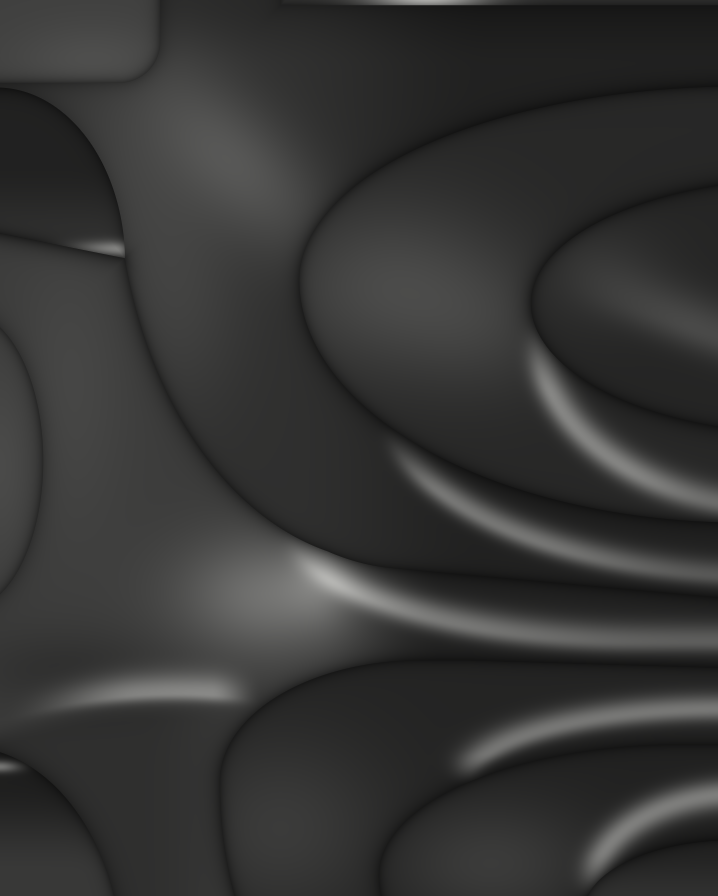
Give the GLSL for this background, as a Shadertoy shader.

```glsl
// Overlapping sheets of dark satin, folded into long rounded tongues.
// Each sheet is a half-ellipse distance painted back to front, with a soft
// contact shadow, a dark rim, broad glows and curved specular ridges.

// Distance to a tongue opening to the right, with separate upper and lower radii.
float tongue(vec2 q, vec2 tip, float len, float up, float down) {
    vec2 r = vec2(len, q.y < tip.y ? up : down);
    vec2 e = vec2(min(q.x - tip.x - len, 0.0), q.y - tip.y) / r;
    float k = length(e);
    return (k - 1.0) * max(k, 0.01) / max(length(e / r), 0.002);
}

float glow(vec2 q, vec2 center, vec2 size) {
    vec2 e = (q - center) / size;
    return exp(-dot(e, e));
}

// Bright crest with its own falloff inside and outside the curve.
float ridge(float d, float inner, float outer) {
    float e = d / (d < 0.0 ? inner : outer);
    return exp(-e * e);
}

// Lay one sheet over the tone below it.
void paint(inout float tone, float d, float sheet, float shadow, float pixel) {
    tone *= 1.0 - shadow * exp(-max(d, 0.0) / 0.07);
    sheet *= 1.0 - 0.4 * exp(min(d, 0.0) / 0.05);
    tone = mix(tone, sheet, clamp(0.5 - d / pixel, 0.0, 1.0));
}

void mainImage(out vec4 fragColor, in vec2 fragCoord) {
    // Canvas units with y pointing down.
    vec2 q = fragCoord / iResolution.xy;
    q = vec2(q.x, 1.0 - q.y) * vec2(6.14, 7.68);
    float pixel = 7.68 / iResolution.y;
    vec2 mirrored = vec2(-q.x, q.y);

    // Rear sheet, its bright saddle and the crease at lower left.
    float tone = 0.235 - 0.1 * smoothstep(2.7, 3.8, q.x)
        + 0.04 * glow(q, vec2(0.6, 3.3), vec2(0.5, 1.3))
        - 0.05 * glow(q, vec2(0.6, 5.75), vec2(0.9, 0.35))
        + 0.21 * glow(q, vec2(2.3, 5.1), vec2(0.75, 0.5))
        + 0.13 * glow(q, vec2(2.75, 4.95), vec2(0.3, 0.35));
    float crest = tongue(q, vec2(2.5, 4.5), 3.0, 1.0, 1.0);
    tone += 0.34 * ridge(crest, 0.16, 0.1) * smoothstep(4.5, 5.2, q.y)
        * (1.0 - 0.3 * smoothstep(3.5, 6.0, q.x));
    float crease = q.y - 5.94 - 0.1 * (q.x - 1.5) * (q.x - 1.5);
    tone -= 0.05 * smoothstep(0.0, 0.25, crease) * smoothstep(2.4, 1.2, q.x);
    tone += 0.3 * ridge(crease, 0.17, 0.07)
        * smoothstep(0.0, 1.2, q.x) * smoothstep(2.25, 1.8, q.x);

    // Left bulge and lower left fold.
    float bulge = tongue(mirrored, vec2(-0.37, 3.95), 0.67, 1.28, 1.28);
    paint(tone, bulge, 0.24 + 0.05 * glow(q, vec2(0.0, 4.0), vec2(0.3, 0.8)), 0.25, pixel);
    float fold = tongue(mirrored, vec2(-1.05, 8.3), 1.35, 1.9, 1.0);
    float foldTone = 0.12 + 0.1 * smoothstep(6.7, 7.5, q.y)
        + 0.35 * glow(q, vec2(0.0, 6.57), vec2(0.18, 0.05));
    paint(tone, fold, foldTone, 0.3, pixel);

    // Main sheet sweeping from the top down to the right.
    float seam = q.y - 2.0 - 0.2 * q.x;
    vec2 swept = q - vec2(0.0, 0.09 * max(q.x - 2.8, 0.0));
    float mainEdge = min(tongue(swept, vec2(1.0, 1.4), 2.35, 90.0, 3.42), seam);
    float mainTone = 0.185 + 0.075 * glow(q, vec2(1.2, 1.5), vec2(0.8, 1.4))
        + 0.13 * glow(q + vec2(0.0, -0.65 * (q.x - 2.1)), vec2(2.1, 1.45), vec2(0.75, 0.6))
        + 0.04 * glow(q, vec2(1.6, 2.7), vec2(0.5, 0.9))
        - 0.055 * smoothstep(2.4, 4.2, q.x)
        - 0.03 * smoothstep(0.6, 0.0, q.y);
    crest = tongue(q, vec2(3.3, 3.45), 3.3, 1.0, 1.5);
    mainTone += 0.33 * ridge(crest, 0.14, 0.09) * smoothstep(3.6, 4.25, q.y)
        * (1.0 - 0.35 * smoothstep(4.5, 6.14, q.x));
    paint(tone, mainEdge, mainTone, 0.45, pixel);

    // Dark hollow on the left with a lit lower lip.
    float hollow = max(tongue(mirrored, vec2(-1.07, 2.25), 1.1, 1.5, 1.5), seam);
    float hollowTone = 0.13 + 0.06 * smoothstep(1.4, 2.1, q.y)
        + 0.38 * glow(q, vec2(0.98, 2.14), vec2(0.4, 0.07));
    paint(tone, hollow, hollowTone, 0.15, pixel);

    // Rounded slab in the top left corner.
    vec2 corner = q - vec2(1.02, 0.36);
    float slab = length(max(corner, 0.0)) + min(max(corner.x, corner.y), 0.0) - 0.35;
    paint(tone, slab, 0.25 + 0.06 * glow(q, vec2(0.8, 0.55), vec2(0.7, 0.35)), 0.25, pixel);

    // Sliver of light along the top edge.
    float sliver = max(q.y - 0.045, 2.4 - q.x);
    paint(tone, sliver, 0.2 + 0.6 * glow(q, vec2(3.65, 0.0), vec2(0.5, 0.2)), 0.2, pixel);

    // Large middle tongue.
    float middle = tongue(q, vec2(2.56, 2.4), 3.8, 1.66, 2.08);
    float middleTone = 0.155 + 0.13 * glow(q, vec2(3.3, 2.45), vec2(1.0, 0.75))
        + 0.06 * glow(q, vec2(4.2, 2.8), vec2(0.7, 0.6));
    crest = tongue(q, vec2(4.6, 2.9), 2.2, 1.0, 1.48);
    middleTone += 0.36 * ridge(crest, 0.15, 0.11) * smoothstep(2.65, 3.4, q.y)
        * (1.0 - 0.25 * smoothstep(5.3, 6.14, q.x));
    paint(tone, middle, middleTone, 0.45, pixel);

    // Inner tongue on the right.
    float inner = tongue(q, vec2(4.54, 2.6), 2.4, 1.07, 1.12);
    float sheen = q.y - 2.45 - 0.35 * (q.x - 4.9);
    float innerTone = 0.145 + 0.06 * glow(q, vec2(5.1, 2.35), vec2(0.6, 0.45))
        + 0.14 * ridge(sheen, 0.3, 0.2) * smoothstep(4.7, 6.0, q.x);
    paint(tone, inner, innerTone, 0.5, pixel);

    // Three nested tongues rising from the bottom.
    vec2 sunk = q - vec2(0.0, 0.03 * max(q.x - 4.0, 0.0));
    float outerLow = tongue(sunk, vec2(1.88, 6.7), 1.7, 1.04, 2.6);
    float lowTone = 0.14 + 0.09 * glow(q, vec2(2.4, 7.1), vec2(0.9, 0.8));
    crest = tongue(q, vec2(4.0, 6.7), 2.2, 0.62, 1.0);
    lowTone += 0.33 * ridge(crest, 0.1, 0.13) * smoothstep(6.75, 6.45, q.y);
    paint(tone, outerLow, lowTone, 0.45, pixel);

    float midLow = tongue(q, vec2(3.24, 7.5), 2.6, 1.12, 1.5);
    lowTone = 0.13 + 0.1 * glow(q, vec2(4.2, 7.4), vec2(0.9, 0.55));
    crest = tongue(q, vec2(5.08, 7.6), 1.3, 0.8, 1.0);
    lowTone += 0.36 * ridge(crest, 0.13, 0.13) * smoothstep(7.8, 7.3, q.y);
    paint(tone, midLow, lowTone, 0.4, pixel);

    float lastLow = tongue(q, vec2(5.0, 7.8), 1.3, 0.6, 1.0);
    paint(tone, lastLow, 0.14 + 0.05 * smoothstep(7.3, 7.7, q.y), 0.5, pixel);

    fragColor = vec4(max(tone, 0.07) * vec3(1.0, 1.0, 0.985), 1.0);
}
```
